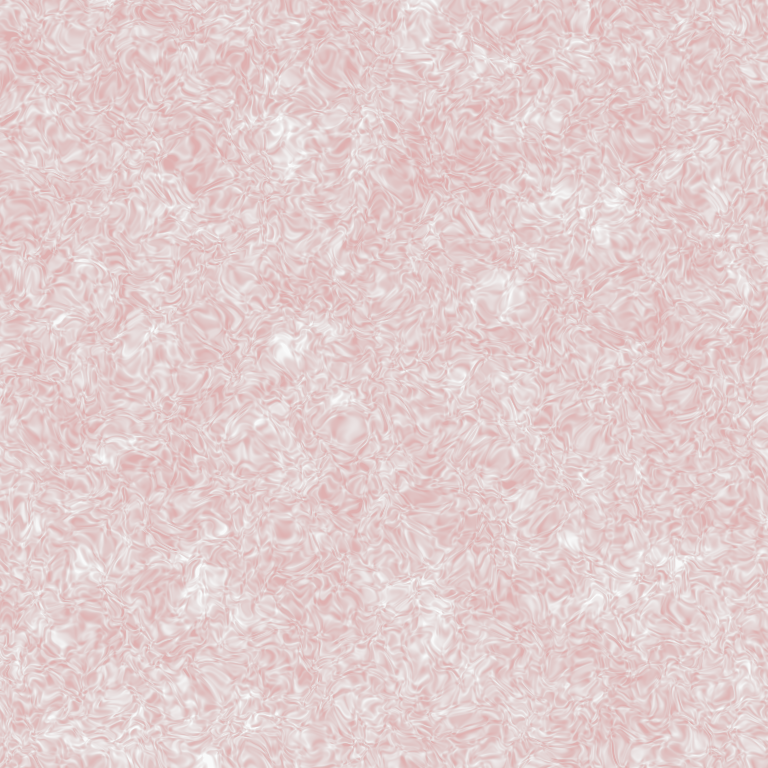
A three.js fragment shader for this texture:

```glsl
varying vec2 vUv;

vec2 gradient(vec2 cell) {
  float angle = 6.2832 * fract(sin(dot(cell, vec2(127.1, 311.7))) * 43758.5453);
  return vec2(cos(angle), sin(angle));
}

float gradientNoise(vec2 p) {
  vec2 i = floor(p);
  vec2 f = p - i;
  vec2 u = f * f * f * (f * (f * 6.0 - 15.0) + 10.0);
  vec2 e = vec2(1.0, 0.0);
  float low = mix(dot(gradient(i), f), dot(gradient(i + e.xy), f - e.xy), u.x);
  float high = mix(dot(gradient(i + e.yx), f - e.yx), dot(gradient(i + e.xx), f - e.xx), u.x);
  return mix(low, high, u.y);
}

float fbm(vec2 p) {
  float sum = 0.0;
  float weight = 0.6;
  for (int i = 0; i < 4; i++) {
    sum += weight * gradientNoise(p);
    p = mat2(1.6, 1.2, -1.2, 1.6) * p + 7.3;
    weight *= 0.65;
  }
  return sum;
}

vec2 warp(vec2 p, float frequency, float amount) {
  vec2 q = p * frequency;
  return p + amount / frequency * vec2(gradientNoise(q + 3.7), gradientNoise(q + 41.2));
}

// Soft bright line along the zero crossings of the noise
float ridge(vec2 p, float sharpness) {
  float n = gradientNoise(p);
  return exp(-sharpness * n * n);
}

void main() {
  // Crumpled coordinates, from gentle bends to small curls
  vec2 bent = warp(vUv, 13.0, 0.35);
  vec2 curled = warp(bent, 47.0, 0.65);

  // Fine pale and rosy wrinkles, each set stretched its own way
  mat2 turn = mat2(0.77, 0.64, -0.64, 0.77);
  float wrinkles = 0.075 * (ridge(curled * vec2(62.0, 86.0), 22.0) - 0.5)
                 + 0.07 * (ridge(turn * curled * vec2(98.0, 98.0) + 17.0, 22.0) - 0.5)
                 - 0.075 * (ridge(curled * turn * vec2(84.0, 66.0) + 31.0, 22.0) - 0.5);
  wrinkles += 0.05 * gradientNoise(curled * 120.0 + 9.0);

  // Cloudy patches with feathered edges
  float cloud = fbm(curled * 17.0 + 5.0);
  float broad = gradientNoise(bent * 6.0 + 23.0);

  // Sparse creases running down to the right
  vec2 along = mat2(0.6, 0.8, -0.8, 0.6) * warp(curled, 26.0, 0.6);
  float paleCrease = ridge(along * vec2(24.0, 10.0) + 11.0, 90.0)
                   * smoothstep(0.0, 0.4, gradientNoise(curled * 10.0 + 61.0));
  float roseCrease = ridge(along.yx * vec2(22.0, 9.0) + 47.0, 150.0)
                   * smoothstep(0.15, 0.5, gradientNoise(bent * 10.0 + 83.0));
  float blot = smoothstep(0.2, 0.65, cloud + 0.4 * broad);

  float tone = 0.802 + wrinkles + 0.075 * cloud + 0.035 * broad
             + 0.08 * paleCrease - 0.05 * roseCrease + 0.09 * blot
             + 0.016 * (0.5 - vUv.y);
  tone = clamp(tone, 0.69, 0.98);

  // Rose to near white: red rises only in the pale tones
  float lift = max(tone - 0.72, 0.0);
  gl_FragColor = vec4(0.875 + 1.5 * lift * lift, tone, tone, 1.0);
}
```
